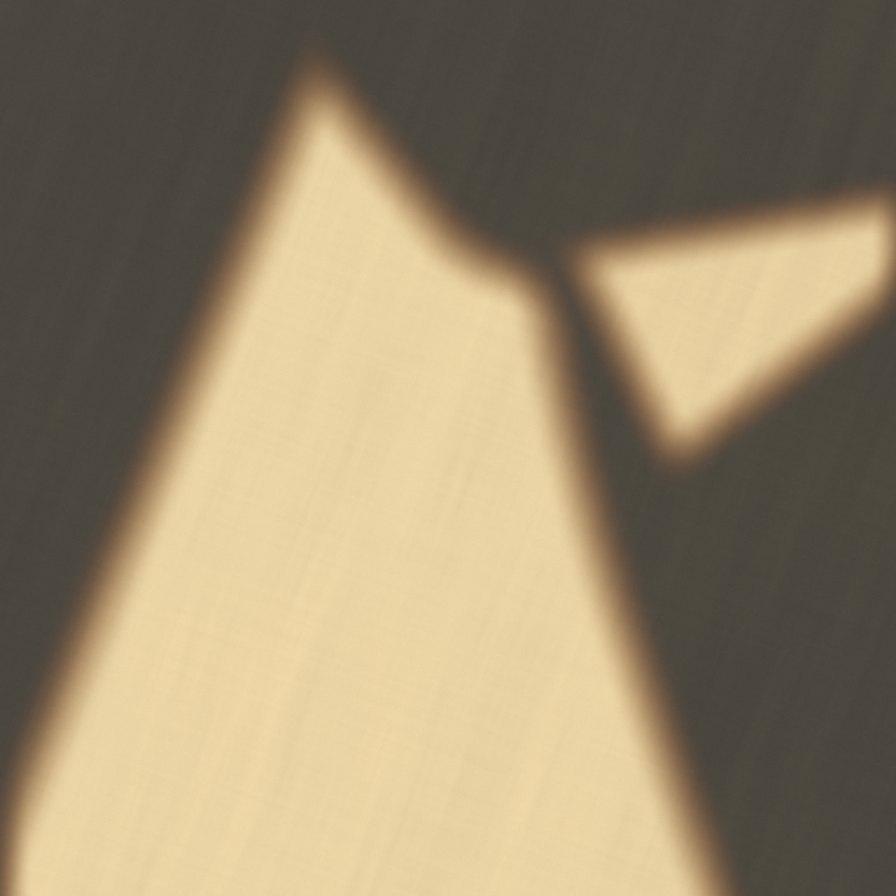
Reproduce this texture procedurally as a WebGL 1 fragment shader.

```glsl
precision highp float;

// Two soft patches of warm sunlight lie on a dark, finely grained surface.
// Each patch is a product of blurred half-planes; stretched value noise
// adds slanted grain and a faint cross weave.

uniform vec2 u_resolution;

const vec3 SHADE = vec3(0.298, 0.279, 0.243);
const vec3 SUNLIT = vec3(0.915, 0.825, 0.640);
const vec2 GRAIN_AXIS = vec2(0.342, 0.940);

float hash(vec2 p) {
  vec3 q = fract(vec3(p.xyx) * 0.1031);
  q += dot(q, q.yzx + 33.33);
  return fract((q.x + q.y) * q.z);
}

float valueNoise(vec2 p) {
  vec2 cell = floor(p);
  vec2 f = fract(p);
  f = f * f * (3.0 - 2.0 * f);
  float low = mix(hash(cell), hash(cell + vec2(1.0, 0.0)), f.x);
  float high = mix(hash(cell + vec2(0.0, 1.0)), hash(cell + 1.0), f.x);
  return mix(low, high, f.y);
}

// Signed distance to the line a-b, positive on its left.
float side(vec2 p, vec2 a, vec2 b) {
  vec2 d = normalize(b - a);
  return dot(p - a, vec2(-d.y, d.x));
}

float smoothMax(float a, float b, float k) {
  float h = max(k - abs(a - b), 0.0) / k;
  return max(a, b) + 0.25 * h * h * k;
}

float penumbra(float d, float blur) {
  return smoothstep(-blur, blur, d);
}

// Tall patch: straight left edge, two concave bends on the right.
float tallPatch(vec2 p, float blur) {
  float left = side(p, vec2(0.325, 0.845), vec2(0.025, 0.115));
  float foot = side(p, vec2(0.004, 0.1), vec2(0.008, 0.0));
  float slope = side(p, vec2(0.515, 0.715), vec2(0.39, 0.87));
  float shoulder = side(p, vec2(0.575, 0.693), vec2(0.515, 0.713));
  float lowerRight = side(p, vec2(0.80, -0.005), vec2(0.645, 0.45));
  float upperRight = side(p, vec2(0.637, 0.49), vec2(0.607, 0.66));
  float top = smoothMax(slope, shoulder, 0.03);
  float right = smoothMax(lowerRight, upperRight, 0.03);
  return penumbra(left, blur) * penumbra(foot, blur * 0.7)
       * penumbra(top, blur) * penumbra(right, blur);
}

// Small three-sided patch, fading out at the right border.
float smallPatch(vec2 p, float blur) {
  float bottom = side(p, vec2(0.757, 0.492), vec2(1.0, 0.682));
  float top = side(p, vec2(0.99, 0.772), vec2(0.66, 0.717));
  float left = side(p, vec2(0.652, 0.70), vec2(0.75, 0.495));
  float cap = 1.0 - p.x;
  return penumbra(bottom, blur) * penumbra(top, blur)
       * penumbra(left, blur) * penumbra(cap, blur * 0.8);
}

// Long fibres at three scales, centred on zero.
float grain(vec2 p) {
  vec2 q = vec2(p.x * GRAIN_AXIS.y - p.y * GRAIN_AXIS.x, dot(p, GRAIN_AXIS));
  q.x += 0.008 * valueNoise(q * 5.0);
  float fibres = 0.0;
  float weight = 0.5;
  vec2 scale = vec2(35.0, 3.0);
  for (int i = 0; i < 3; i++) {
    fibres += weight * (valueNoise(q * scale + float(i) * 17.0) - 0.5);
    scale *= vec2(2.3, 2.1);
    weight *= 0.7;
  }
  float weave = valueNoise(vec2(q.x * 9.0, q.y * 190.0) + 61.0) - 0.5;
  return fibres + 0.22 * weave;
}

void main() {
  vec2 p = gl_FragCoord.xy / u_resolution;

  // Light coverage
  float light = max(tallPatch(p, 0.042), 0.98 * smallPatch(p, 0.037));

  // Blue and green fall off sooner, giving brown penumbrae
  vec3 tint = pow(vec3(light), vec3(1.0, 1.38, 1.85));
  vec3 color = mix(SHADE, SUNLIT, tint);

  // Surface detail
  float fibres = grain(p);
  float mottling = valueNoise(p * 4.0 + 7.0) - 0.5;
  color *= 1.0 + fibres * mix(0.085, 0.05, light);
  color += mottling * vec3(0.012, 0.008, 0.004);
  color += (hash(floor(p * 512.0)) - 0.5) * 0.008;

  gl_FragColor = vec4(clamp(color, 0.0, 1.0), 1.0);
}
```
